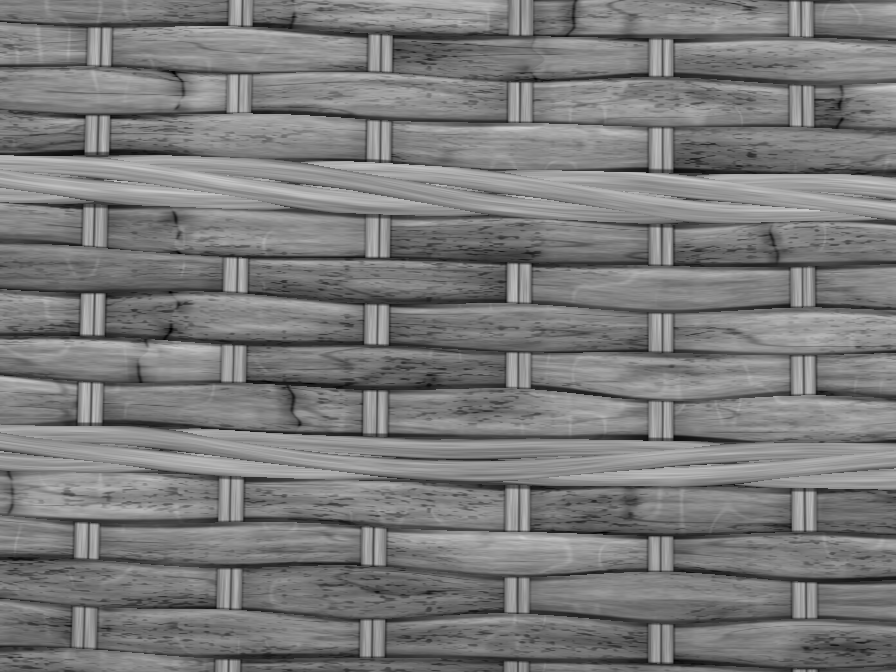
Write a WebGL 2 fragment shader that draws this texture.

```glsl
#version 300 es
precision highp float;
// Grey woven basket wall: flat splints over upright stakes, with two twisted bands.
uniform vec2 u_resolution;
out vec4 outColor;

const float PI = 3.14159265;

float hash(vec2 p) {
  return fract(sin(dot(p, vec2(127.1, 311.7))) * 43758.5453);
}

float noise(vec2 p) {
  vec2 i = floor(p), f = fract(p);
  f = f * f * (3.0 - 2.0 * f);
  return mix(mix(hash(i), hash(i + vec2(1, 0)), f.x),
             mix(hash(i + vec2(0, 1)), hash(i + vec2(1, 1)), f.x), f.y);
}

// Streaks that run along the x axis of p, centred on zero.
float grain(vec2 p) {
  return 0.45 * noise(p) + 0.3 * noise(p * vec2(2.3, 2.1) + 17.0)
       + 0.25 * noise(p * vec2(6.0, 4.0) + 41.0) - 0.5;
}

// Thin line where smooth noise crosses its middle value.
float vein(vec2 p, float width) {
  return 1.0 - smoothstep(0.0, width, abs(noise(p) - 0.5));
}

// Upright pair of reeds; u is -1..1 across, v is 0..1 down the visible part.
float stakeTone(float u, float v, float y, float id) {
  float tone = 0.65 + 0.3 * grain(vec2(y * 9.0, u * 4.0 + id * 13.0));
  float groove = 0.3 * (hash(vec2(id, 3.0)) - 0.3);
  tone *= 1.0 - 0.5 * exp(-pow((u - groove) / 0.1, 2.0));
  tone *= 1.0 - 0.3 * smoothstep(0.6, 1.0, abs(u));
  return tone * mix(0.5, 1.0, smoothstep(0.0, 0.06, v) * smoothstep(1.0, 0.94, v));
}

// Flat splint; s is 0..1 along a span between visible stakes, v is 0..1 down.
float splintTone(float s, float v, float x, vec2 id) {
  float seed = hash(id);
  float bow = v + 0.25 * noise(vec2(x * 3.0, seed * 60.0));
  float tone = mix(0.45, 0.58, seed);
  tone += mix(-0.15, 0.05, hash(id + 5.0)) * (v - 0.35);
  tone += 0.04 * sin(PI * s);
  tone += 0.24 * grain(vec2(x * 3.0, bow * 5.0 + seed * 90.0));
  tone += 0.2 * grain(vec2(x * 18.0, bow * 11.0 + seed * 50.0));

  // Weathered flecks, long stains, dark splits and pale cross veins
  float worn = noise(vec2(x * 6.0 + seed * 30.0, v * 2.0 + id.y * 7.0));
  float fleck = 0.5 * noise(vec2(x * 50.0, bow * 22.0 + seed * 70.0))
              + 0.5 * noise(vec2(x * 130.0, bow * 34.0 + seed * 20.0));
  tone -= 0.2 * smoothstep(0.5, 0.85, fleck) * smoothstep(0.3, 0.85, worn);
  tone -= 0.1 * smoothstep(0.5, 0.95, worn);
  tone -= 0.13 * vein(vec2(x * 5.0, bow * 4.0 + seed * 33.0), 0.06)
        * smoothstep(0.45, 0.75, noise(vec2(x * 9.0, seed * 44.0)));
  tone += 0.06 * vein(vec2(x * 24.0, v * 1.5 + seed * 80.0), 0.09)
        * smoothstep(0.5, 0.8, noise(vec2(x * 8.0 + 9.0, v * 2.0 + seed * 21.0)));

  // A few spans carry an overlapped, broken end
  float has = step(0.8, hash(id + 11.0));
  float end = s - mix(0.12, 0.88, hash(id + 23.0)) - 0.06 * (noise(vec2(v * 4.0, seed * 40.0)) - 0.5);
  float frayed = smoothstep(0.25, 0.65, noise(vec2(x * 40.0, v * 5.0 + seed * 9.0)));
  tone -= has * 0.2 * frayed * exp(-pow(end / 0.007, 2.0));
  tone -= has * 0.16 * frayed * exp(-pow(end / 0.05, 2.0));
  tone += has * 0.06 * smoothstep(-0.005, 0.005, end);

  // Ragged edges: shadow comes and goes, deepest where a splint tucks behind
  float upper = v - 0.11 * noise(vec2(x * 6.0, id.y * 9.0 + seed));
  float lower = 1.0 - v - 0.11 * noise(vec2(x * 5.0, id.y * 5.0 + 50.0));
  float tuck = 0.25 * pow(abs(cos(PI * s)), 8.0);
  float upperDepth = mix(0.35, 1.0, noise(vec2(x * 7.0, id.y * 3.7))) - tuck;
  float lowerDepth = mix(0.25, 0.75, noise(vec2(x * 8.0, id.y * 6.3 + 20.0))) - 0.5 * tuck;
  tone += 0.06 * exp(-pow((upper - 0.09) / 0.06, 2.0));
  tone *= mix(0.84, 1.0, smoothstep(0.0, 0.28, lower));
  tone *= mix(upperDepth, 1.0, smoothstep(-0.02, 0.05, upper));
  return tone * mix(lowerDepth, 1.0, smoothstep(-0.02, 0.05, lower));
}

// Four strands twisted together; v is 0..1 down the band.
float bandTone(float turn, float v, float x, float id) {
  float tone = 0.24, top = -1.0;
  for (float j = 0.0; j < 4.0; j++) {
    float phase = 2.0 * PI * (turn * 0.85 + j / 4.0);
    float q = (v - 0.5 - 0.33 * sin(phase)) / 0.22;
    float roundness = sqrt(max(0.0, 1.0 - q * q));
    float height = 0.35 * cos(phase) + roundness;
    if (abs(q) < 1.0 && height > top) {
      top = height;
      tone = 0.25 + 0.36 * smoothstep(0.0, 0.85, roundness) - 0.07 * q;
      tone += 0.08 * (hash(vec2(j, id)) - 0.5);
      tone += 0.36 * grain(vec2(x * 4.0, q * 2.5 + j * 19.0 + id * 31.0));
    }
  }
  return tone;
}

void main() {
  vec2 p = gl_FragCoord.xy / u_resolution.y;
  p.y = 1.0 - p.y;
  float pixel = 1.0 / u_resolution.y;

  // Rows sag to the right; stakes lean a little
  float mid = p.x - 0.667;
  float y = p.y - 0.024 * mid + 0.012 * mid * mid;
  y += 0.013 * (noise(vec2(p.x * 4.0, p.y * 14.0)) - 0.5);
  float t = (p.x + 0.03 * (1.0 - p.x) * (p.y - 0.5) - 0.1372) / 0.2116;

  // Five rows and one band in each block
  float rows = (y - 0.3212) / 0.0653;
  float block = floor(rows / 6.14);
  float r = rows - block * 6.14;
  float flip = step(0.5, block);
  float tone;

  if (r < 5.0) {
    r = clamp(r - 0.045 * cos(PI * r) * cos(PI * (t + flip)), 0.0, 4.999);
    float row = floor(r), v = fract(r);
    // Every second stake shows, shifted by one on the next row
    float span = (t - mod(row + flip, 2.0)) / 2.0;
    float stake = floor(span + 0.5);
    float across = (span - stake) * 2.0 * 0.2116 / 0.0185;
    tone = splintTone(fract(span), v, p.x, vec2(floor(span), row + block * 5.0));
    float shadow = mix(0.4, 0.75, hash(vec2(stake + sign(across) * 7.0, row + block * 5.0)));
    tone *= mix(shadow, 1.0, smoothstep(0.95, 1.25, abs(across)));
    tone *= mix(0.9, 1.0, smoothstep(1.0, 3.0, abs(across)));
    float cover = 1.0 - smoothstep(1.0 - pixel / 0.0185, 1.0 + pixel / 0.0185, abs(across));
    tone = mix(tone, stakeTone(across, v, p.y, stake * 2.0 + row), cover);
  } else {
    float turn = block > -0.5 ? -sqrt(mid * mid + 0.02) : p.x;
    tone = bandTone(turn, (r - 5.0) / 1.14, p.x, block);
  }

  // A slight fall of light at the foot
  tone *= 1.0 - 0.1 * smoothstep(0.75, 1.0, p.y);
  outColor = vec4(vec3(clamp(tone, 0.0, 1.0)), 1.0);
}
```
